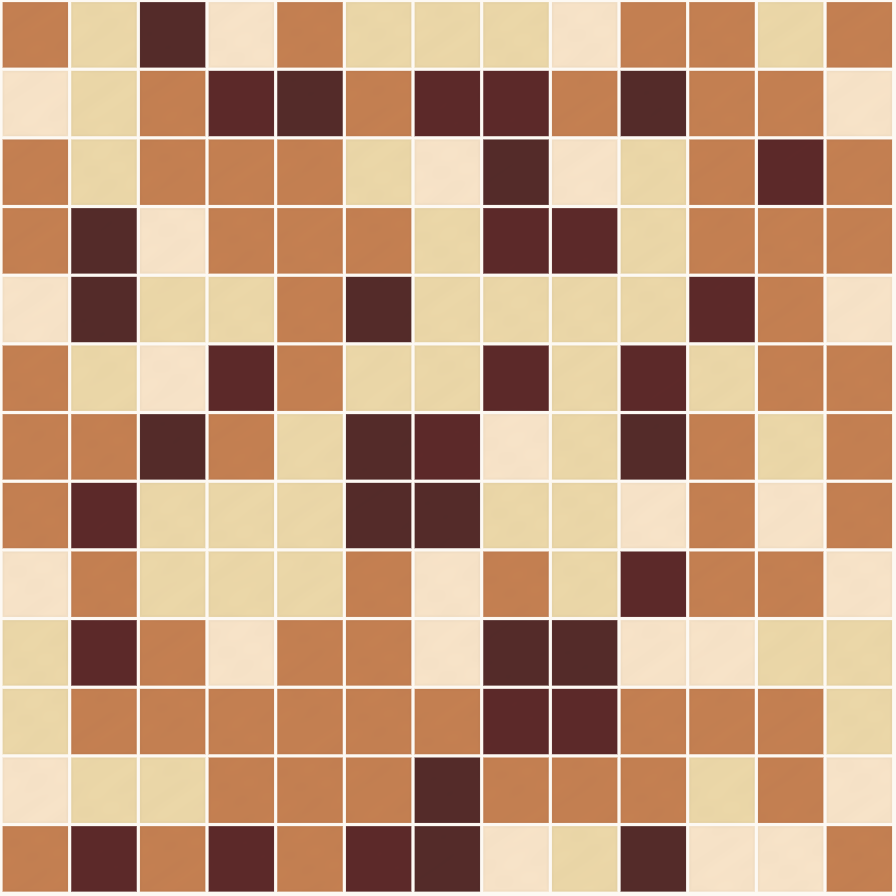
Reproduce this pattern procedurally as a WebGL 2 fragment shader.

```glsl
#version 300 es
precision highp float;
// Square mosaic of 13 x 13 flat tiles in five warm glazes, with thin pale grout.
// A modular power permutation shuffles the 12 x 13 unique tiles, so every glaze
// keeps its exact share; the last column repeats the first.

uniform vec2 u_resolution;
out vec4 fragColor;

// Layout, in canvas units
const float TILES = 13.0;
const float PITCH = 0.07664;
const vec2 GRID_ORIGIN = vec2(0.0011, 0.0031);
const float GROUT_WIDTH = 0.0036;
const float EDGE_SOFTNESS = 0.65;   // in output pixels

// Glaze shuffle: 156 unique tiles, ranks run from 1 to 156
const int COLUMN_PERIOD = 12;
const int UNIQUE_TILES = 156;
const int PRIME = 157;
const int SHUFFLE_OFFSET = 61;

// Highest rank that takes each glaze; the rest are maroon
const int LAST_TERRACOTTA = 58;
const int LAST_SAND = 99;
const int LAST_CREAM = 120;
const int LAST_UMBER = 137;

const vec3 GROUT = vec3(0.992, 0.976, 0.953);
const vec3 TERRACOTTA = vec3(0.765, 0.498, 0.318);
const vec3 SAND = vec3(0.918, 0.839, 0.655);
const vec3 CREAM = vec3(0.965, 0.886, 0.780);
const vec3 UMBER = vec3(0.329, 0.169, 0.161);
const vec3 MAROON = vec3(0.361, 0.161, 0.161);

const float MOTTLE_AMOUNT = 0.005;
const float RIM_SHADE = 0.025;

// Power modulo the prime; a permutation when the exponent is coprime to 156
int powerMod(int base, int exponent) {
    int result = 1;
    for (int i = 0; i < exponent; i++) result = (result * base) % PRIME;
    return result;
}

// Two permutation rounds with a shift between them
int shuffledRank(ivec2 cell) {
    int index = cell.y * COLUMN_PERIOD + cell.x % COLUMN_PERIOD;
    int mixed = powerMod(index + 1, 5);
    mixed = (mixed + SHUFFLE_OFFSET) % UNIQUE_TILES + 1;
    return powerMod(mixed, 7);
}

vec3 glazeColor(int rank) {
    if (rank <= LAST_TERRACOTTA) return TERRACOTTA;
    if (rank <= LAST_SAND) return SAND;
    if (rank <= LAST_CREAM) return CREAM;
    if (rank <= LAST_UMBER) return UMBER;
    return MAROON;
}

// Layered sines for faint cloudiness in the glaze
float mottle(vec2 p, float phase) {
    float broad = sin(p.x * 7.0 + 2.0 * sin(p.y * 5.0 + phase));
    float fine = sin(p.y * 17.0 - p.x * 11.0 + phase * 2.3);
    return 0.65 * broad + 0.35 * fine;
}

void main() {
    float side = min(u_resolution.x, u_resolution.y);
    vec2 uv = gl_FragCoord.xy / u_resolution;

    // Tile index and position inside it; the outer margin stays grout
    vec2 grid = (uv - GRID_ORIGIN) / PITCH;
    vec2 cell = clamp(floor(grid), 0.0, TILES - 1.0);
    vec2 local = grid - cell - 0.5;

    // Signed distance to the square tile edge, in canvas units
    vec2 fromCenter = abs(local) * PITCH;
    float edge = max(fromCenter.x, fromCenter.y) - 0.5 * (PITCH - GROUT_WIDTH);
    float softness = EDGE_SOFTNESS / side;
    float groutMask = smoothstep(-softness, softness, edge);

    // Glaze with faint mottling and a slightly darker rim
    int rank = shuffledRank(ivec2(cell));
    vec3 glaze = glazeColor(rank);
    glaze *= 1.0 + MOTTLE_AMOUNT * mottle(local, float(rank));
    glaze *= 1.0 - RIM_SHADE * smoothstep(-0.0035, 0.0, edge);

    fragColor = vec4(mix(glaze, GROUT, groutMask), 1.0);
}
```
